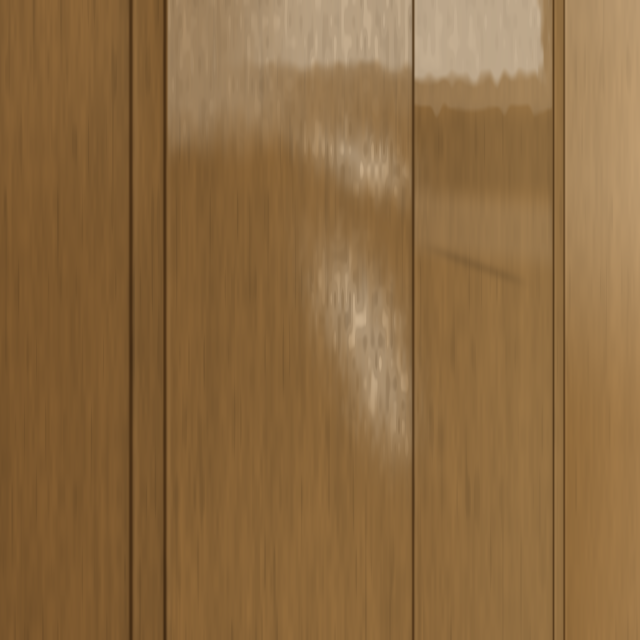
Give the GLSL for this texture, as a WebGL 1 fragment shader.

```glsl
precision highp float;

uniform vec2 u_resolution;

float hash(vec2 p) {
  p = fract(p * vec2(0.1031, 0.1137));
  p += dot(p, p.yx + 33.33);
  return fract((p.x + p.y) * p.x * 7.31);
}

float noise(vec2 p) {
  vec2 i = floor(p), f = fract(p);
  f = f * f * (3.0 - 2.0 * f);
  return mix(mix(hash(i), hash(i + vec2(1.0, 0.0)), f.x),
             mix(hash(i + vec2(0.0, 1.0)), hash(i + 1.0), f.x), f.y);
}

// Soft interval mask between a and b
float band(float v, float a, float b, float soft) {
  return smoothstep(a - soft, a + soft, v) * (1.0 - smoothstep(b - soft, b + soft, v));
}

// Tilted soft ellipse
float glow(vec2 p, vec2 center, vec2 radius, float slant) {
  vec2 d = p - center;
  d.x += d.y * slant;
  d /= radius;
  return exp(-dot(d, d));
}

// Dark channel with a faint lit right lip
vec3 carve(vec3 color, float x, float center, float halfWidth) {
  float d = x - center;
  float aa = 0.7 / u_resolution.x;
  float core = 1.0 - smoothstep(halfWidth * 0.4 - aa, halfWidth + aa, abs(d));
  float shade = exp(-abs(d) / (halfWidth * 2.0));
  float lip = exp(-pow((d - halfWidth * 2.0) / halfWidth, 2.0));
  color *= 1.0 - 0.13 * shade;
  color = mix(color, color * vec3(0.66, 0.60, 0.50), core);
  return color + vec3(0.045, 0.038, 0.028) * lip;
}

void main() {
  vec2 uv = gl_FragCoord.xy / u_resolution;
  float x = uv.x, y = uv.y;

  // Panel masks
  float middlePanel = band(x, 0.262, 0.645, 0.002);
  float rightPanel = band(x, 0.647, 0.863, 0.002);
  float edgePanel = smoothstep(0.880, 0.883, x);

  // Wood tone, lighter to the right
  vec3 color = mix(vec3(0.475, 0.335, 0.175), vec3(0.530, 0.390, 0.220), smoothstep(0.0, 0.62, x));
  color = mix(color, vec3(0.580, 0.440, 0.262), smoothstep(0.60, 0.86, x));
  color += vec3(0.025, 0.020, 0.012) * (1.0 - smoothstep(0.05, 0.45, y)) * middlePanel;
  color += vec3(0.035, 0.033, 0.028) * smoothstep(0.55, 0.95, y) * (1.0 - smoothstep(0.19, 0.26, x));
  vec3 edgeTone = mix(vec3(0.590, 0.440, 0.255), vec3(0.685, 0.555, 0.390), smoothstep(0.30, 0.75, y));
  color = mix(color, edgeTone + 0.5 * (x - 0.93), edgePanel);

  // Vertical grain at three scales
  float broad = noise(vec2(x * 24.0, y * 1.2));
  float streak = noise(vec2(x * 105.0 + 0.5 * noise(uv * 4.0), y * 4.0 + 7.0));
  float fiber = noise(vec2(x * 250.0, y * 22.0 + 31.0));
  float grain = 0.035 * (broad - 0.5) + 0.075 * (streak - 0.5) + 0.075 * (fiber - 0.5);
  float pores = smoothstep(0.72, 0.95, noise(vec2(x * 210.0 + 90.0, y * 9.0)));
  float grainStrength = 1.0 - 0.45 * smoothstep(0.6, 0.9, x);
  color *= 1.0 + (grain - 0.07 * pores) * grainStrength;

  // Reflections, rippled by the surface relief
  float ripple = noise(vec2(x * 85.0, y * 28.0 + 13.0)) - 0.5;
  float relief = noise(vec2(x * 190.0, y * 34.0 + 50.0)) - 0.5;
  vec2 p = uv + vec2(0.016 * relief, 0.022 * ripple);

  float haze = smoothstep(0.74, 0.86, p.y + 0.10 * (0.45 - x)) * 0.42;
  haze += 0.32 * smoothstep(0.885, 0.91, p.y) * smoothstep(0.32, 0.50, p.x);
  haze *= 1.0 - 0.45 * band(p.y, 0.80, 0.885, 0.02) * smoothstep(0.38, 0.50, p.x);
  float spots = 0.58 * glow(p, vec2(0.565, 0.750), vec2(0.070, 0.050), 0.75);
  spots += 0.58 * glow(p, vec2(0.560, 0.510), vec2(0.058, 0.105), 0.30);
  spots += 0.40 * glow(p, vec2(0.605, 0.370), vec2(0.050, 0.085), 0.22);
  float gloss = haze * middlePanel + spots * middlePanel;
  gloss += spots * 0.45 * rightPanel;

  // Window light and pale bands in the right panel
  float rightFade = 1.0 - smoothstep(0.835, 0.855, p.x);
  float window = smoothstep(0.868, 0.888, p.y) * rightFade;
  float sill = smoothstep(0.822, 0.836, p.y);
  float lowBand = band(y + 0.10 * (x - 0.75), 0.60, 0.69, 0.025);
  gloss += (0.62 * window + 0.22 * sill + 0.13 * lowBand) * rightPanel;
  gloss += 0.08 * smoothstep(0.85, 1.0, y) * edgePanel;
  color = mix(color, vec3(0.770, 0.695, 0.595), clamp(gloss, 0.0, 0.88));

  // Dim shadows below the reflected edges
  float underSill = band(y, 0.70, 0.825, 0.025) * rightPanel;
  float slantLine = exp(-pow((y - 0.605 + 0.36 * (x - 0.69)) / 0.009, 2.0)) * band(x, 0.68, 0.81, 0.03);
  color *= 1.0 - 0.07 * underSill - 0.10 * slantLine;

  // Glints and dark flecks along the raised grain
  float ridge = noise(vec2(x * 170.0 + 11.0, y * 30.0));
  float glint = smoothstep(0.62, 0.92, ridge) - 0.7 * smoothstep(0.62, 0.92, 1.0 - ridge);
  float wet = (haze * 0.6 + spots * 1.5) * max(middlePanel, 0.5 * rightPanel);
  color += vec3(0.125, 0.120, 0.110) * glint * min(wet, 0.9);

  // Paired channels on both sides and one central seam
  for (int i = 0; i < 2; i++) {
    float n = float(i);
    color = carve(color, x, 0.2045 + 0.0530 * n, 0.0038 - 0.0006 * n);
    color = carve(color, x, 0.8648 + 0.0167 * n, 0.0017);
  }
  color = carve(color, x, 0.6455, 0.0024);

  gl_FragColor = vec4(clamp(color, 0.0, 1.0), 1.0);
}
```
